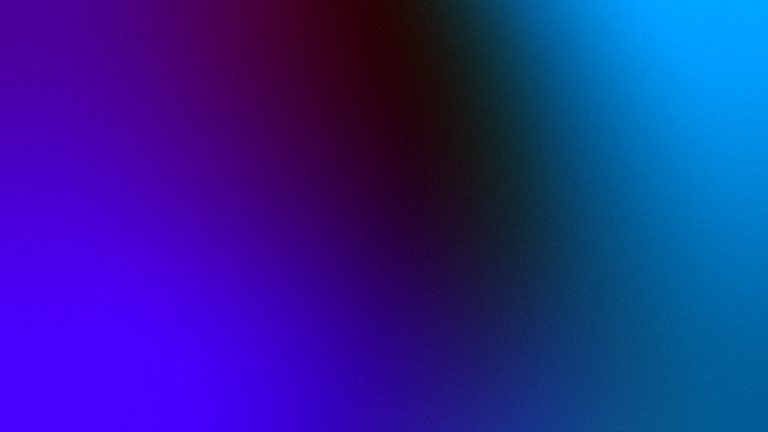
A Shadertoy shader for this background:

```glsl
const vec3 WARM_RED = vec3(0.29, 0.0, 0.0);
const vec3 PURE_BLUE = vec3(0.0, 0.0, 1.0);
const float GRAIN_ROWS = 288.0;
const float GRAIN_STRENGTH = 0.018;

float hash(vec2 cell) {
    vec3 p = fract(cell.xyx * vec3(0.1031, 0.1030, 0.0973));
    p += dot(p, p.yzx + 33.33);
    return fract((p.x + p.y) * p.z);
}

// Soft light that is full on the left and gone at the far edge
float fadeOut(float x, float start, float end) {
    return 1.0 - smoothstep(start, end, x);
}

// Dim red veil, narrowing towards the top
vec3 redVeil(vec2 uv) {
    float start = 0.10 + 0.15 * uv.y;
    float end = 1.05 - 0.30 * uv.y;
    return WARM_RED * fadeOut(uv.x, start, end);
}

// Blue glow spreading from the lower left
vec3 blueGlow(vec2 uv) {
    float power = mix(1.0, 0.6, smoothstep(0.15, 1.0, uv.y));
    float start = mix(0.20, 0.04, smoothstep(0.0, 0.6, uv.y));
    float end = mix(0.90, 0.54, smoothstep(0.0, 1.05, uv.y));
    return PURE_BLUE * power * fadeOut(uv.x, start, end);
}

// Azure glow from the upper right, with a bowed teal rim
vec3 azureGlow(vec2 uv) {
    float power = mix(0.36, 0.65, smoothstep(0.0, 1.1, uv.y));
    float start = 0.38 + uv.y * (0.36 - 0.29 * uv.y);
    float width = mix(0.57, 0.43, uv.y);
    float cover = smoothstep(start, start + width, uv.x);
    float blueRatio = mix(0.8, 1.62, smoothstep(0.0, 0.6, cover));
    return power * cover * vec3(0.0, 1.0, blueRatio);
}

// Fine film grain, centred on zero
float grain(vec2 uv, float aspect) {
    vec2 cell = floor(uv * vec2(aspect, 1.0) * GRAIN_ROWS);
    return (hash(cell) - 0.5) * GRAIN_STRENGTH;
}

void mainImage(out vec4 fragColor, in vec2 fragCoord) {
    vec2 uv = fragCoord / iResolution.xy;
    float aspect = iResolution.x / iResolution.y;

    vec3 color = redVeil(uv) + blueGlow(uv) + azureGlow(uv);
    color += grain(uv, aspect);

    fragColor = vec4(clamp(color, 0.0, 1.0), 1.0);
}
```
